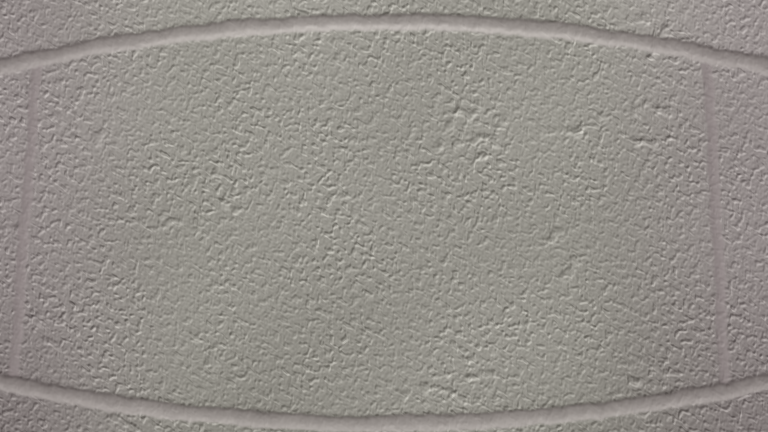
This texture is drawn by a Shadertoy shader. Its source:

```glsl
// Painted concrete block wall: one rough, pitted block framed by bowed mortar joints.

vec2 gradientAt(vec2 cell) {
    vec3 h = fract(cell.xyx * vec3(.1031, .1030, .0973));
    h += dot(h, h.yzx + 33.33);
    float angle = 6.2832 * fract((h.x + h.y) * h.z);
    return vec2(cos(angle), sin(angle));
}

float gradientNoise(vec2 p) {
    vec2 i = floor(p), f = fract(p);
    vec2 u = f * f * f * (f * (f * 6. - 15.) + 10.);
    vec2 o = vec2(0, 1);
    float low = mix(dot(gradientAt(i), f), dot(gradientAt(i + o.yx), f - o.yx), u.x);
    float high = mix(dot(gradientAt(i + o), f - o), dot(gradientAt(i + 1.), f - 1.), u.x);
    return mix(low, high, u.y);
}

// Height of the painted surface: fine grain, patchy pits and rarer cavities
float surfaceHeight(vec2 p) {
    vec2 q = p + .005 * vec2(gradientNoise(p * 37.), gradientNoise(p * 37. + 17.));
    q = mat2(.88, .47, -.47, .88) * q;
    float patchiness = smoothstep(-.4, .4, gradientNoise(p * 6. + 3.));
    float grain = gradientNoise(q * vec2(56, 68)) + .7 * gradientNoise(q * 112. + 9.);
    float pits = smoothstep(-.1, .6, grain) * mix(.6, 1.1, patchiness);
    float cavities = smoothstep(.1, .45, gradientNoise(q * vec2(30, 36) + 40.))
                   * smoothstep(.12, .4, gradientNoise(p * 5. + 21.));
    return .32 * gradientNoise(q * 135. + 60.) - pits - 1.2 * cavities;
}

// Coverage of a joint, t being the signed offset in half widths
float band(float t, float soft) {
    return 1. - smoothstep(1. - soft, 1. + soft, abs(t));
}

void mainImage(out vec4 fragColor, in vec2 fragCoord) {
    vec2 uv = fragCoord / iResolution.xy;
    vec2 p = uv * vec2(16. / 9., 1);
    float bow = (p.x - .889) * (p.x - .889);
    float wobble = .006 * gradientNoise(p * 11.) + .005 * gradientNoise(p * 42.);

    // Bed joints bend outward; head joints lean and stop at the bed joints
    float topOffset = p.y - (.949 - .133 * bow) + wobble;
    float bottomOffset = p.y - (.019 + .123 * bow) + wobble;
    float bedOffset = abs(topOffset) < abs(bottomOffset) ? topOffset : bottomOffset;
    float bedT = bedOffset / .019;
    float bed = band(bedT, .25);

    float leftOffset = p.x - (.022 + .074 * p.y) + wobble;
    float rightOffset = p.x - (1.684 - .053 * p.y) + wobble;
    float headT = (p.x < .889 ? leftOffset : rightOffset) / .012;
    float course = smoothstep(-.01, .01, bottomOffset) * smoothstep(-.01, .01, -topOffset);
    float head = band(headT, .4) * course * (1. - bed);

    // Relief lit from above left
    vec2 lightStep = .0027 * normalize(vec2(-.5, 1));
    float relief = surfaceHeight(p - lightStep) - surfaceHeight(p + lightStep);
    float roughness = 1. - .8 * bed - .72 * head;
    float shade = clamp(.15 * relief, -.22, .22) * roughness;

    // Warm grey paint, turning mauve towards the sides
    float side = smoothstep(.45, 1., abs(uv.x - .5) * 2.);
    vec3 color = mix(vec3(.585, .575, .545), vec3(.565, .535, .53), side);
    color += .045 * (uv.y - .5) + .04 * gradientNoise(p * 2.5);
    color -= .05 * side * smoothstep(.5, 0., uv.y);
    color = mix(color, vec3(.60, .57, .56) - .04 * side, .7 * bed);
    color = mix(color, vec3(.56, .52, .52), .7 * head);

    // Hollow joints: shadowed upper lip, bright lower lip strongest mid-course
    float glow = smoothstep(.55, 0., abs(uv.x - .5)) * smoothstep(.3, .8, uv.y);
    shade -= .09 * bed * bedT;
    shade -= .08 * exp(-pow((bedT - 1.) / .28, 2.));
    shade += (.02 + .07 * glow) * exp(-pow((bedT + .6) / .35, 2.));
    shade += .03 * head * headT;
    color += shade * vec3(1, 1, .98);

    // Faint paint mottling
    color += .025 * gradientNoise(p * 90. + 5.);
    fragColor = vec4(clamp(color, 0., 1.), 1);
}
```
